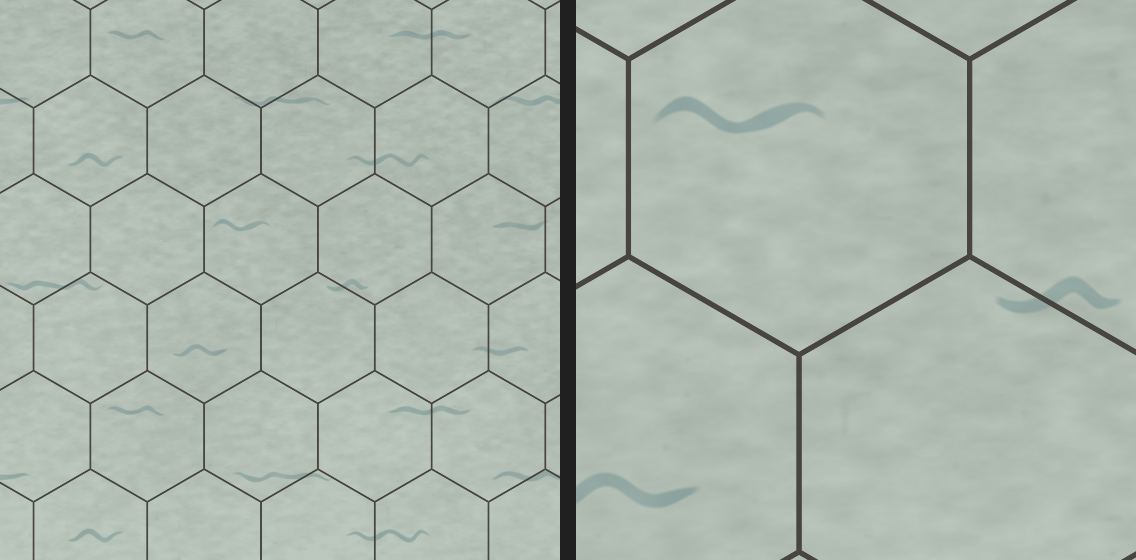
Left, the full canvas; right, a detail of the centre.
This pattern is drawn by a three.js fragment shader. Its source:

```glsl
// Hexagon grid in thin dark lines over mottled grey-green paper with faint blue water ripples.
varying vec2 vUv;

// Hexagon grid
const float HEX_WIDTH = 0.2031;
const vec2 HEX_CENTRE = vec2(0.2630, 0.9245);
const float LINE_HALF = 0.0016;
const float LINE_OPACITY = 0.93;

// Ripples
const int RIPPLE_ROWS = 6;
const float ROW_PITCH = 0.1118;
const float FIRST_ROW = 0.9375;
const float RIPPLE_FREQUENCY = 97.0;
const float RIPPLE_HEIGHT = 0.0085;
const float STROKE_HALF = 0.0046;
const float STROKE_OPACITY = 0.62;

// Paper wear
const float CLOUD_AMOUNT = 0.55;
const float GRAIN_AMOUNT = 0.75;
const float TOP_SHADE = 0.26;

const vec3 PAPER_LIGHT = vec3(0.725, 0.773, 0.733);
const vec3 PAPER_DARK = vec3(0.615, 0.655, 0.622);
const vec3 RIPPLE_COLOUR = vec3(0.46, 0.575, 0.575);
const vec3 LINE_COLOUR = vec3(0.25, 0.235, 0.215);

float hash(vec2 p) {
  return fract(sin(dot(p, vec2(127.1, 311.7))) * 43758.5453);
}

float noise(vec2 p) {
  vec2 i = floor(p), f = fract(p);
  f = f * f * (3.0 - 2.0 * f);
  return mix(mix(hash(i), hash(i + vec2(1.0, 0.0)), f.x),
             mix(hash(i + vec2(0.0, 1.0)), hash(i + 1.0), f.x), f.y);
}

float fbm(vec2 p) {
  float sum = 0.0, weight = 0.5333;
  for (int i = 0; i < 4; i++) {
    sum += weight * noise(p);
    p = p * 2.03 + 17.3;
    weight *= 0.5;
  }
  return sum;
}

// Distance to the nearest edge of a pointy-topped hexagon one unit wide
float hexEdge(vec2 p) {
  vec2 cell = vec2(1.0, 1.7320508);
  vec2 a = mod(p + 0.5 * cell, cell) - 0.5 * cell;
  vec2 b = mod(p, cell) - 0.5 * cell;
  vec2 q = abs(dot(a, a) < dot(b, b) ? a : b);
  return 0.5 - max(q.x, dot(q, vec2(0.5, 0.8660254)));
}

// Signed offset from a centre on a repeating axis
float wrapped(float d, float period) {
  return mod(d + 0.5 * period, period) - 0.5 * period;
}

// Coverage of one wavy brush stroke of the given half length
float ripple(vec2 d, float halfLength, float seed, float px) {
  float swell = RIPPLE_HEIGHT * mix(0.2, 1.0, noise(vec2(d.x * 22.0 + 9.0, seed)));
  float phase = RIPPLE_FREQUENCY * d.x + 6.28 * hash(vec2(seed, 4.0))
              + 1.6 * noise(vec2(d.x * 30.0, seed + 5.0));
  float slope = swell * RIPPLE_FREQUENCY * cos(phase);
  float away = abs(d.y - swell * sin(phase)) / sqrt(1.0 + slope * slope);
  float along = abs(d.x) / halfLength;
  float radius = STROKE_HALF * mix(1.0, 0.45, smoothstep(0.5, 1.0, along));
  radius *= mix(0.75, 1.15, noise(vec2(d.x * 55.0, seed + 8.0)));
  float body = 1.0 - smoothstep(radius - 0.0012 - px, radius + 0.0008 + px, away);
  return body * (1.0 - smoothstep(0.88, 1.04, along));
}

// All strokes: two to a row, drifting left down the sheet
float ripples(vec2 uv, float px) {
  float cover = 0.0;
  for (int i = 0; i < RIPPLE_ROWS; i++) {
    for (int j = 0; j < 2; j++) {
      float row = float(i), column = float(j);
      float odd = mod(row, 2.0), pair = floor(row * 0.5);
      float x = 0.2435 + 0.26 * odd + column * (0.523 - 0.06 * odd)
              - pair * (0.073 - 0.0365 * odd * column);
      float y = FIRST_ROW - row * ROW_PITCH - 0.005 * odd;
      float halfLength = 0.063 + 0.025 * sin(row * mix(2.1, 1.05, column) + column - 0.5);
      vec2 d = vec2(wrapped(uv.x - x, 1.0),
                    wrapped(uv.y - y, float(RIPPLE_ROWS) * ROW_PITCH));
      cover = max(cover, ripple(d, halfLength, row * 2.0 + column + 1.0, px));
    }
  }
  return cover;
}

void main() {
  float px = fwidth(vUv.x);

  // Paper: broad stains, sideways fibres and sparse specks
  float cloud = fbm(vUv * vec2(4.0, 5.0) + 3.7) - 0.5;
  vec2 fibre = vec2(vUv.x + 0.25 * vUv.y, vUv.y - 0.1 * vUv.x);
  float grain = fbm(fibre * vec2(48.0, 90.0)) - 0.5;
  float speck = smoothstep(0.88, 1.0, noise(vUv * vec2(75.0, 95.0) + 31.0));
  float shade = 0.27 + CLOUD_AMOUNT * cloud + TOP_SHADE * (vUv.y - 0.5);
  shade += GRAIN_AMOUNT * grain * (0.8 + 0.5 * vUv.y) + 0.2 * speck;
  vec3 colour = mix(PAPER_LIGHT, PAPER_DARK, clamp(shade, -0.1, 1.3));

  // Ripples, washed out unevenly
  float wash = STROKE_OPACITY * mix(0.65, 1.1, fbm(vUv * 38.0));
  colour = mix(colour, RIPPLE_COLOUR, ripples(vUv, px * 0.4) * wash);

  // Grid lines
  float edge = hexEdge((vUv - HEX_CENTRE) / HEX_WIDTH) * HEX_WIDTH;
  float line = 1.0 - smoothstep(LINE_HALF - 0.5 * px, LINE_HALF + 0.5 * px, edge);
  gl_FragColor = vec4(mix(colour, LINE_COLOUR, line * LINE_OPACITY), 1.0);
}
```
